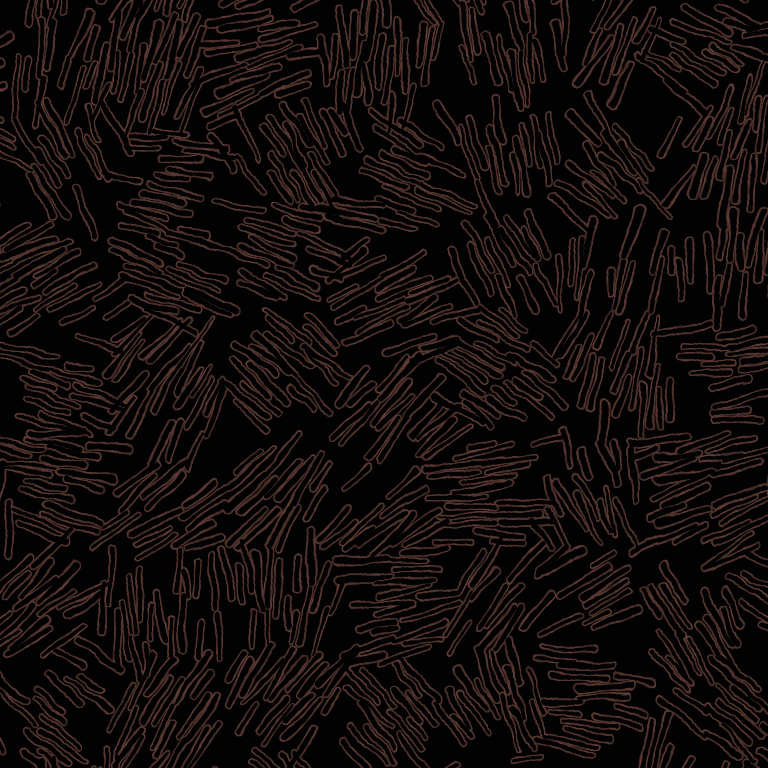
Write a three.js fragment shader that draws this pattern.

```glsl
// Thin copper outlines of slender rods packed side by side in patches on black.
// Cellular noise splits the plane into patches, each with its own direction and
// fanned lattice of jittered rods; the edge of their union is drawn as a line.
varying vec2 vUv;

const float PATCHES = 7.0;        // patch cells across the canvas
const float SITE_JITTER = 0.5;    // spread of patch sites within a cell
const vec2 PITCH = vec2(0.077, 0.0122);  // rod spacing along and across
const float HALF_MIN = 0.014;     // half length of the rod axis
const float HALF_MAX = 0.038;
const float RADIUS = 0.0043;
const float TAPER = 0.05;         // change of radius along a rod
const float FAN = 7.0;            // spread of the fanning of a patch
const float TILT = 0.30;          // spread of direction inside a patch
const float BEND = 2.0;
const vec2 SHIFT = vec2(0.014, 0.006);   // jitter of a rod along and across
const float MISSING = 0.05;       // share of rods left out
const float VOID_LEVEL = -0.72;   // wave level below which ground is bare
const float LINE_CORE = 0.0003;
const float LINE_EDGE = 0.0019;
const float WOBBLE = 0.0006;      // fine unevenness of the outlines
const float SWAY = 0.0022;        // broad unevenness
const vec3 GROUND = vec3(0.011, 0.007, 0.007);
const vec3 COPPER = vec3(0.310, 0.194, 0.170);

vec3 hash3(vec3 p) {
  p = fract(p * vec3(0.1031, 0.1030, 0.0973) + 0.137);
  p += dot(p, p.yxz + 33.33);
  return fract((p.xxy + p.yxx) * p.zyx);
}

// Layered sines, about -1 to 1
float waves(vec2 p) {
  return 0.5 * sin(p.x + 1.7 * sin(p.y * 0.8)) * sin(p.y * 1.1 + 0.6)
       + 0.5 * sin(p.x * 1.9 - p.y * 1.3 + 2.0 * sin(p.x * 0.7 + 1.0));
}

vec2 patchSite(vec2 cell) {
  vec2 offset = hash3(vec3(cell, 5.0)).xy - 0.5;
  return (cell + 0.5 + SITE_JITTER * offset) / PATCHES;
}

// True if the site of the given cell is the nearest one to p
bool ownedBy(vec2 p, vec2 cell) {
  vec2 toOwner = p - patchSite(cell);
  float ownDistance = dot(toOwner, toOwner);
  vec2 home = floor(p * PATCHES);
  for (int j = -1; j <= 1; j++) {
    for (int i = -1; i <= 1; i++) {
      vec2 toSite = p - patchSite(home + vec2(float(i), float(j)));
      if (dot(toSite, toSite) < ownDistance - 0.0000001) return false;
    }
  }
  return true;
}

// Distance to the rods of one patch, or the given distance if that is less
float patchRods(vec2 p, vec2 cell, float nearest) {
  vec2 site = patchSite(cell);
  vec3 style = hash3(vec3(cell, 17.0));
  float angle = 6.2832 * style.x;
  vec2 along = vec2(cos(angle), sin(angle));
  vec2 across = vec2(-along.y, along.x);
  vec2 local = vec2(dot(p - site, along), dot(p - site, across));
  float seed = dot(cell, vec2(37.0, 91.0)) + 7.0;

  // Rows draw together towards one end of the patch
  float fan = (style.y - 0.5) * FAN;
  float spread = exp(fan * local.x);
  local.y *= spread;

  for (int j = -1; j <= 1; j++) {
    float row = floor(local.y / PITCH.y) + float(j);
    float stagger = hash3(vec3(row, 3.0, seed)).x;
    for (int i = -1; i <= 1; i++) {
      float column = floor(local.x / PITCH.x - stagger) + float(i);
      vec3 shape = hash3(vec3(row, column + 40.0, seed));
      vec3 pose = hash3(vec3(row + 60.0, column, seed + 11.0));
      vec2 center = vec2(column + 0.5 + stagger, row + 0.5) * PITCH;
      center += (pose.xy - 0.5) * SHIFT;

      // Slightly bent and tapered capsule
      float tilt = (shape.y - 0.5) * TILT;
      vec2 axis = vec2(cos(tilt), sin(tilt));
      vec2 offset = local - center;
      vec2 q = vec2(dot(offset, axis), axis.x * offset.y - axis.y * offset.x);
      q.y += (pose.z - 0.5) * BEND * q.x * q.x;
      float halfLength = mix(HALF_MIN, HALF_MAX, sqrt(shape.x));
      float station = clamp(q.x, -halfLength, halfLength);
      float radius = RADIUS * mix(0.75, 1.15, fract(shape.y * 7.0));
      radius += (fract(pose.z * 9.0) - 0.5) * TAPER * station;
      float rod = (length(vec2(q.x - station, q.y)) - radius) / max(spread, 1.0);

      // Keep the rod only if both halves lie in this patch
      if (rod < nearest && shape.z > MISSING) {
        vec2 middle = site + along * center.x
                    + across * center.y * exp(-fan * center.x);
        vec2 reach = 0.4 * halfLength * (along * axis.x + across * axis.y);
        if (waves(middle * 27.0) > VOID_LEVEL
            && ownedBy(middle + reach, cell) && ownedBy(middle - reach, cell)) {
          nearest = rod;
        }
      }
    }
  }
  return nearest;
}

void main() {
  // Uneven outlines
  vec2 p = vUv + WOBBLE * vec2(waves(vUv.yx * 290.0), waves(vUv * 330.0 + 4.0));
  p += SWAY * vec2(waves(vUv * 61.0 + 2.0), waves(vUv.yx * 67.0));

  float edge = 0.02;
  vec2 home = floor(p * PATCHES);
  for (int j = -1; j <= 1; j++) {
    for (int i = -1; i <= 1; i++) {
      edge = patchRods(p, home + vec2(float(i), float(j)), edge);
    }
  }

  // Soft line with slight changes in strength
  float line = 1.0 - smoothstep(LINE_CORE, LINE_EDGE, abs(edge));
  float strength = 1.0 + 0.2 * waves(vUv * 120.0 + 9.0);
  gl_FragColor = vec4(GROUND + COPPER * line * strength, 1.0);
}
```
